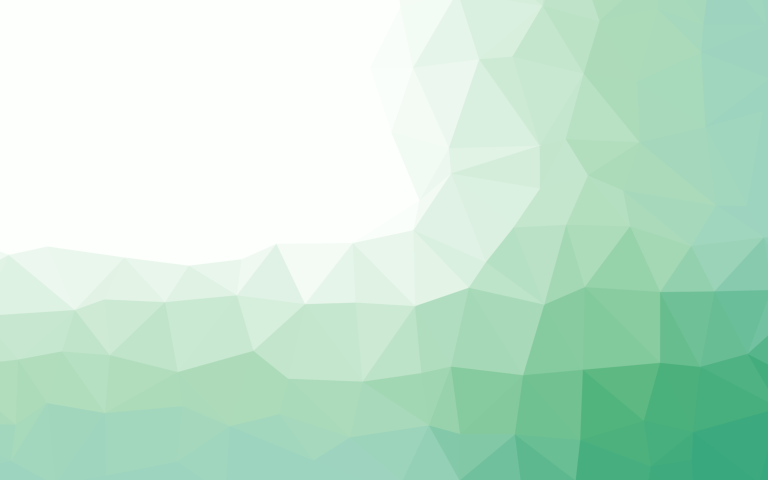
Write a WebGL 2 fragment shader that draws this background.

```glsl
#version 300 es
precision highp float;

#define CELL 0.122
#define JITTER 0.72
#define FACET_VARIATION 0.10
#define RIGHT_START 0.50
#define BOTTOM_START 0.505
#define GREEN_STOP 0.62
#define WHITE vec3(0.995, 1.0, 0.995)
#define GREEN vec3(0.68, 0.86, 0.73)
#define TEAL vec3(0.62, 0.83, 0.755)
#define OVERLAP_SHADE vec3(1.3, 0.3, 0.5)

uniform vec2 u_resolution;
out vec4 fragColor;

vec2 hash2(vec2 p) {
    vec3 q = fract(p.xyx * vec3(0.1031, 0.1030, 0.0973));
    q += dot(q, q.yzx + 33.33);
    return fract((q.xx + q.yz) * q.zy);
}

// Mesh vertex: a grid point moved at random, in cell units
vec2 meshVertex(vec2 id) {
    return id + (hash2(id + 17.0) - 0.5) * JITTER;
}

// White to green to teal
vec3 ramp(float t) {
    vec3 pale = mix(WHITE, GREEN, clamp(t / GREEN_STOP, 0.0, 1.0));
    return mix(pale, TEAL, smoothstep(GREEN_STOP, 1.0, t));
}

// Two ramps multiplied, deeper where they overlap
vec3 backdrop(vec2 uv, float variation) {
    float right = (uv.x - RIGHT_START) / (1.0 - RIGHT_START);
    float bottom = (BOTTOM_START - uv.y) / BOTTOM_START;
    right += variation * smoothstep(-0.05, 0.2, right);
    bottom += variation * smoothstep(-0.05, 0.2, bottom);
    vec3 side = ramp(right);
    vec3 base = ramp(bottom);
    float overlap = (1.0 - side.r) * (1.0 - base.r);
    return side * base - OVERLAP_SHADE * overlap;
}

float cross2(vec2 a, vec2 b) {
    return a.x * b.y - a.y * b.x;
}

// Signed distance to the line through a and b, positive on its left
float edgeDistance(vec2 p, vec2 a, vec2 b) {
    return cross2(b - a, p - a) / max(length(b - a), 1e-4);
}

// Distance inside a triangle of either winding
float triangleDistance(vec2 p, vec2 a, vec2 b, vec2 c) {
    float winding = cross2(b - a, c - a) < 0.0 ? -1.0 : 1.0;
    float ab = edgeDistance(p, a, b) * winding;
    float bc = edgeDistance(p, b, c) * winding;
    float ca = edgeDistance(p, c, a) * winding;
    return min(ab, min(bc, ca));
}

// Flat facet colour, weighted by its smooth coverage
vec4 facet(vec2 p, vec2 a, vec2 b, vec2 c, float blur, float aspect) {
    float coverage = smoothstep(-blur, blur, triangleDistance(p, a, b, c));
    vec2 center = (a + b + c) / 3.0;
    float variation = (hash2(center * 7.3 + 40.0).x - 0.5) * FACET_VARIATION;
    vec2 uv = center * CELL / vec2(aspect, 1.0);
    return vec4(backdrop(uv, variation), 1.0) * coverage;
}

void main() {
    float aspect = u_resolution.x / u_resolution.y;
    vec2 p = gl_FragCoord.xy / u_resolution.y / CELL;
    float blur = 0.75 / (u_resolution.y * CELL);
    vec2 cell = floor(p);
    vec4 sum = vec4(0.0);

    // Split each nearby quad along its shorter diagonal
    for (int j = -1; j <= 1; j++) {
        for (int i = -1; i <= 1; i++) {
            vec2 id = cell + vec2(i, j);
            vec2 a = meshVertex(id);
            vec2 b = meshVertex(id + vec2(1.0, 0.0));
            vec2 c = meshVertex(id + vec2(1.0, 1.0));
            vec2 d = meshVertex(id + vec2(0.0, 1.0));
            if (distance(a, c) < distance(b, d)) {
                sum += facet(p, a, b, c, blur, aspect);
                sum += facet(p, a, c, d, blur, aspect);
            } else {
                sum += facet(p, a, b, d, blur, aspect);
                sum += facet(p, b, c, d, blur, aspect);
            }
        }
    }
    fragColor = vec4(clamp(sum.rgb / max(sum.a, 1e-4), 0.0, 1.0), 1.0);
}
```
